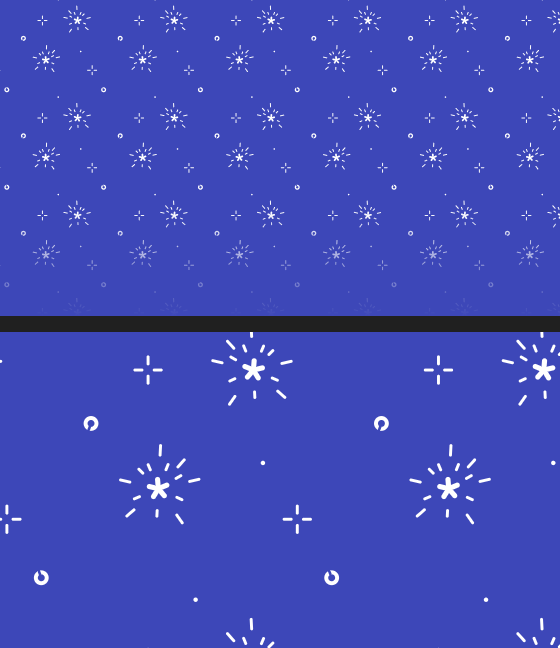
Top, the full canvas; bottom, a detail of the centre.
Reproduce this pattern procedurally as a Shadertoy shader.

```glsl
// Repeating white sparkle bursts, crosses, rings and dots on blue, fading out at the bottom.

const float UNITS = 648.0;                // design units per canvas height
const vec2  TILE = vec2(198.5, 199.9);    // size of one repeat
const vec3  GROUND = vec3(0.24, 0.28, 0.72);
const vec3  INK = vec3(1.0);
const float FADE_HEIGHT = 0.335;          // part of the height that fades out

const float STAR_ARM = 6.3;
const float STAR_RADIUS = 1.75;
const float RAY_RADIUS = 1.0;
const float LONG_RAY = 6.5;
const float SHORT_RAY = 3.8;
const float CROSS_INNER = 4.2;
const float CROSS_OUTER = 9.0;
const float RING_RADIUS = 3.7;
const float RING_HALF_WIDTH = 1.35;
const float DOT_RADIUS = 1.5;

// Ray directions in degrees, with the distance at which each ray starts
const int LONG_COUNT = 6;
const int RAY_COUNT = 13;
const vec2 RAYS[RAY_COUNT] = vec2[RAY_COUNT](
    vec2(87.0, 23.0), vec2(48.0, 20.0), vec2(13.0, 22.0),
    vec2(-55.0, 22.0), vec2(-139.0, 22.0), vec2(167.0, 20.0),
    vec2(113.0, 14.0), vec2(68.0, 14.0), vec2(30.0, 14.0),
    vec2(-25.0, 14.0), vec2(-93.0, 15.0), vec2(-157.0, 14.0),
    vec2(135.0, 15.0));

// Offset from the nearest repeat of a motif, y pointing up
vec2 nearest(vec2 p, vec2 center) {
    vec2 d = p - center;
    d -= TILE * round(d / TILE);
    return vec2(d.x, -d.y);
}

vec2 direction(float degrees) {
    float a = radians(degrees);
    return vec2(cos(a), sin(a));
}

// Distance to a round-ended stroke along dir between two radii
float stroke(vec2 p, vec2 dir, float inner, float outer, float radius) {
    return length(p - dir * clamp(dot(p, dir), inner, outer)) - radius;
}

float star(vec2 p) {
    float sector = radians(72.0);
    float a = atan(p.x, p.y) + 0.08;
    a -= sector * round(a / sector);
    vec2 q = length(p) * vec2(cos(a), sin(a));
    return stroke(q, vec2(1.0, 0.0), 0.0, STAR_ARM, STAR_RADIUS);
}

float burst(vec2 p) {
    float d = star(p);
    for (int i = 0; i < RAY_COUNT; i++) {
        float span = i < LONG_COUNT ? LONG_RAY : SHORT_RAY;
        vec2 ray = RAYS[i];
        d = min(d, stroke(p, direction(ray.x), ray.y, ray.y + span, RAY_RADIUS));
    }
    return d;
}

float cross4(vec2 p) {
    p = abs(p);
    p = vec2(max(p.x, p.y), min(p.x, p.y));
    return stroke(p, vec2(1.0, 0.0), CROSS_INNER, CROSS_OUTER, RAY_RADIUS);
}

// Ring with a small notch facing the given angle
float ring(vec2 p, float notch) {
    float d = abs(length(p) - RING_RADIUS) - RING_HALF_WIDTH;
    return max(d, -stroke(p, direction(notch), 2.5, 7.0, 0.9));
}

float motifs(vec2 p) {
    vec2 mirror = vec2(-1.0, 1.0);
    float d = burst(nearest(p, vec2(159.0, 42.1)) * mirror);
    d = min(d, burst(nearest(p, vec2(94.0, 123.2))));
    d = min(d, cross4(nearest(p, vec2(87.0, 42.1))));
    d = min(d, cross4(nearest(p, vec2(189.0, 144.1))));
    d = min(d, ring(nearest(p, vec2(48.0, 78.6)), 250.0));
    d = min(d, ring(nearest(p, vec2(14.0, 184.1)), 110.0));
    d = min(d, length(nearest(p, vec2(165.5, 105.6))) - DOT_RADIUS);
    return min(d, length(nearest(p, vec2(119.5, 199.1))) - DOT_RADIUS);
}

void mainImage(out vec4 fragColor, in vec2 fragCoord) {
    float pixel = UNITS / iResolution.y;
    vec2 p = vec2(fragCoord.x, iResolution.y - fragCoord.y) * pixel;

    float coverage = clamp(0.5 - motifs(p) / pixel, 0.0, 1.0);
    float fade = clamp(fragCoord.y / iResolution.y / FADE_HEIGHT, 0.0, 1.0);
    fragColor = vec4(mix(GROUND, INK, coverage * fade), 1.0);
}
```
